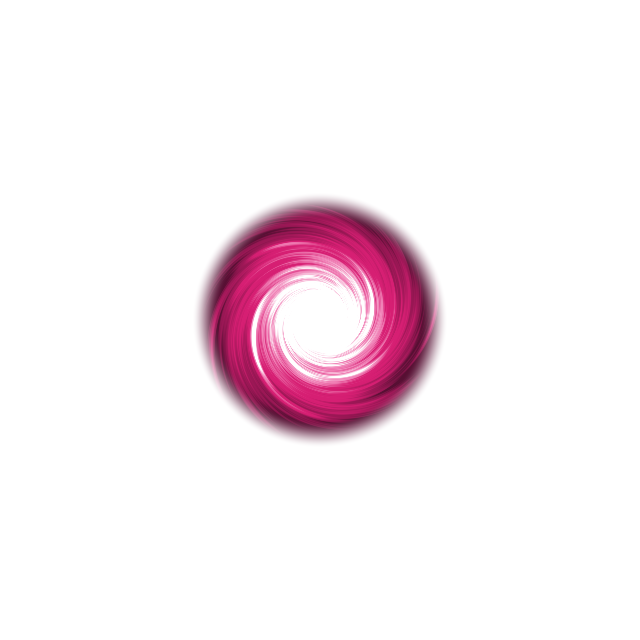
This background is drawn by a Shadertoy shader. Its source:

```glsl
const float TAU = 6.2831853;
const vec3 WHITE = vec3(1.0);
const vec3 PINK = vec3(0.94, 0.50, 0.71);
const vec3 MAGENTA = vec3(0.84, 0.12, 0.45);
const vec3 WINE = vec3(0.60, 0.09, 0.33);
const vec3 PLUM = vec3(0.34, 0.06, 0.20);

const float CORE_RADIUS = 0.055;   // fully white inside
const float HEAT_FALLOFF = 0.120;  // distance from white to plum
const float FADE_START = 0.158;
const float FADE_END = 0.200;
const float ARM_SLOPE = 0.25;      // growth of log radius per radian
const float STREAK_WIDTH = 0.0038;

// Streaks: radius, angle, angular span, heat (negative is shade)
const int STREAK_COUNT = 10;
const vec4 STREAKS[STREAK_COUNT] = vec4[STREAK_COUNT](
    vec4(0.110, 3.50, 0.55, 0.65),
    vec4(0.135, 2.13, 0.42, 0.32),
    vec4(0.089, 0.42, 0.50, 0.28),
    vec4(0.100, -0.94, 0.50, 0.36),
    vec4(0.082, 4.25, 0.45, 0.24),
    vec4(0.175, -0.05, 0.45, 0.42),
    vec4(0.168, 3.23, 0.60, 0.34),
    vec4(0.141, 4.40, 0.50, 0.16),
    vec4(0.161, -0.45, 0.50, -0.20),
    vec4(0.149, 2.00, 0.55, -0.15));

vec2 gradientAt(vec2 cell, float period) {
    cell.x = mod(cell.x, period);
    vec2 q = fract(cell * vec2(0.1031, 0.1137) + 0.37);
    q += dot(q, q.yx + 33.33);
    float angle = TAU * fract((q.x + q.y) * q.x * 17.3);
    return vec2(cos(angle), sin(angle));
}

// Gradient noise that repeats along x
float gradientNoise(vec2 p, float period) {
    vec2 i = floor(p), f = fract(p);
    vec2 u = f * f * f * (f * (f * 6.0 - 15.0) + 10.0);
    vec2 e = vec2(1.0, 0.0);
    float a = dot(gradientAt(i, period), f);
    float b = dot(gradientAt(i + e.xy, period), f - e.xy);
    float c = dot(gradientAt(i + e.yx, period), f - e.yx);
    float d = dot(gradientAt(i + e.xx, period), f - e.xx);
    return mix(mix(a, b, u.x), mix(c, d, u.x), u.y);
}

// Fine threads that follow the spiral arms
float filaments(float radius, float angle) {
    float logRadius = log(radius);
    float turn = (angle - logRadius / ARM_SLOPE) / TAU;
    float sum = 0.0, period = 13.0, amplitude = 0.22;
    for (int i = 0; i < 4; i++) {
        vec2 p = vec2(turn * period, logRadius * (2.5 + float(i)) + 7.0 * float(i));
        sum += amplitude * gradientNoise(p, period);
        period *= 2.0;
        amplitude *= 0.8;
    }
    return sum;
}

float streakHeat(float radius, float angle) {
    float sum = 0.0;
    for (int i = 0; i < STREAK_COUNT; i++) {
        vec4 s = STREAKS[i];
        float turned = mod(angle - s.y + 0.5 * TAU, TAU) - 0.5 * TAU;
        float across = (radius - s.x * exp(ARM_SLOPE * turned)) / STREAK_WIDTH;
        float along = turned / s.z;
        if (s.w < 0.0) across *= 0.5;
        sum += s.w * exp(-across * across - along * along);
    }
    return sum;
}

vec3 heatColor(float heat) {
    vec3 color = mix(PLUM, WINE, smoothstep(0.0, 0.22, heat));
    color = mix(color, MAGENTA, smoothstep(0.20, 0.46, heat));
    color = mix(color, PINK, smoothstep(0.50, 0.75, heat));
    return mix(color, WHITE, smoothstep(0.72, 0.96, heat));
}

void mainImage(out vec4 fragColor, in vec2 fragCoord) {
    vec2 p = (fragCoord - 0.5 * iResolution.xy) / min(iResolution.x, iResolution.y);
    float radius = max(length(p), 0.001);
    float angle = atan(p.y, p.x + (p.x == 0.0 ? 1e-6 : 0.0));

    // Heat cools outward and is combed into threads and streaks
    float heat = 1.0 - (radius - CORE_RADIUS) / HEAT_FALLOFF;
    heat += filaments(radius, angle) + streakHeat(radius, angle);

    // Soft rim into the white background
    float cover = 1.0 - smoothstep(FADE_START, FADE_END, radius);
    fragColor = vec4(mix(WHITE, heatColor(heat), cover), 1.0);
}
```
